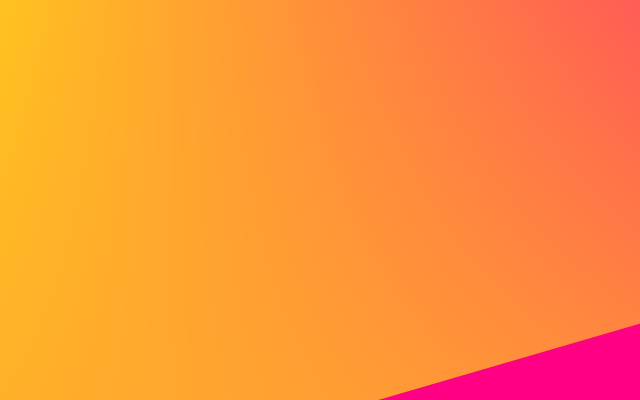
Write a Shadertoy shader that draws this background.

```glsl
#define YELLOW vec3(1.0, 0.76, 0.125)
#define CORAL vec3(1.0, 0.36, 0.335)
#define PINK vec3(1.0, 0.0, 0.52)
// Blend from yellow to coral at each corner
#define BLEND_TOP vec2(0.0, 1.0)
#define BLEND_BOTTOM vec2(0.17, 0.525)
// Ends of the wedge edge, in canvas fractions
#define EDGE_START vec2(0.591, 0.0)
#define EDGE_END vec2(1.0, 0.191)

// Bilinear blend of the four corners
vec3 cornerGradient(vec2 uv) {
    vec2 sides = mix(BLEND_BOTTOM, BLEND_TOP, uv.y);
    return mix(YELLOW, CORAL, mix(sides.x, sides.y, uv.x));
}

// Signed distance to the line through a and b, positive below it
float distanceBelow(vec2 p, vec2 a, vec2 b) {
    vec2 along = normalize(b - a);
    return dot(p - a, vec2(along.y, -along.x));
}

void mainImage(out vec4 fragColor, in vec2 fragCoord) {
    vec2 uv = fragCoord / iResolution.xy;
    vec2 canvas = vec2(iResolution.x / iResolution.y, 1.0);
    float pixel = 1.0 / iResolution.y;

    vec3 color = cornerGradient(uv);

    // Flat wedge in the lower right corner
    float wedge = distanceBelow(uv * canvas, EDGE_START * canvas, EDGE_END * canvas);
    color = mix(color, PINK, clamp(wedge / pixel + 0.5, 0.0, 1.0));

    fragColor = vec4(color, 1.0);
}
```
